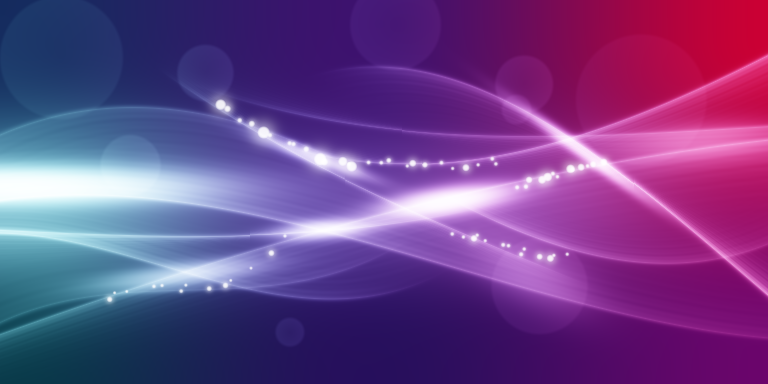
This background is drawn by a Shadertoy shader. Its source:

```glsl
// Crossing silky light ribbons with sparkles and soft discs, from cyan through violet to crimson.

const vec3 TOP_LEFT = vec3(0.08, 0.17, 0.37);
const vec3 TOP_MID = vec3(0.24, 0.07, 0.43);
const vec3 TOP_RIGHT = vec3(0.80, 0.00, 0.20);
const vec3 LOW_LEFT = vec3(0.03, 0.22, 0.28);
const vec3 LOW_MID = vec3(0.15, 0.06, 0.36);
const vec3 LOW_RIGHT = vec3(0.42, 0.02, 0.42);
const vec3 CYAN = vec3(0.42, 0.88, 1.00);
const vec3 BLUE = vec3(0.48, 0.44, 0.98);
const vec3 VIOLET = vec3(0.74, 0.36, 0.96);
const vec3 PINK = vec3(1.00, 0.34, 0.70);

const float CORE_WIDTH = 0.0045;   // bright edge of a ribbon
const float STRAND_DEPTH = 0.28;   // contrast of the fine threads
const float DISC_LIGHT = 0.13;
const int DISC_COUNT = 9;
const vec3 DISCS[DISC_COUNT] = vec3[](   // centre and radius
    vec3(1.03, 0.935, 0.118), vec3(0.535, 0.81, 0.073), vec3(0.34, 0.57, 0.078),
    vec3(1.365, 0.78, 0.075), vec3(1.345, 0.715, 0.038), vec3(1.405, 0.255, 0.125),
    vec3(1.67, 0.74, 0.17), vec3(0.16, 0.85, 0.16), vec3(0.755, 0.135, 0.037));

float hash(float n) {
    n = fract(n * 0.1031);
    n *= n + 33.33;
    return fract(n * (n + n));
}

// Three colours spread over the width
vec3 ramp(vec3 a, vec3 b, vec3 c, float x) {
    return mix(mix(a, b, smoothstep(0.0, 0.95, x)), c, smoothstep(0.95, 2.05, x));
}

// Cubic through four evenly spaced heights, t in 0..1
float curve(vec4 h, float t) {
    float u = 3.0 * t, a = u - 1.0, b = u - 2.0, c = u - 3.0;
    return dot(h, vec4(-a * b * c / 6.0, u * b * c / 2.0, -u * a * c / 2.0, u * a * b / 6.0));
}

// Sharp edge with a threaded veil; the sign of the width picks the veil's side
float ribbon(vec2 p, vec2 span, vec4 h, vec2 width, vec2 power) {
    float t = (p.x - span.x) / (span.y - span.x);
    if (t < -0.01 || t > 1.01) return 0.0;
    float y = curve(h, t);
    float slope = (curve(h, t + 0.01) - y) / (0.01 * (span.y - span.x));
    float d = (p.y - y) * inversesqrt(1.0 + slope * slope);
    float w = mix(width.x, width.y, t);
    float s = d * sign(w) / (abs(w) + 0.006);
    float threads = 1.0 - STRAND_DEPTH * (0.5 + 0.3 * sin(s * 23.0) + 0.2 * sin(s * 41.0 + p.x * 4.0));
    float veil = smoothstep(-0.12, 0.12, s) * exp(-1.5 * max(s, 0.0)) * threads;
    float core = exp(-abs(d) / CORE_WIDTH);
    float left = span.x < 0.01 ? 1.0 : smoothstep(0.0, 0.25, t);
    float right = span.y > 1.99 ? 1.0 : smoothstep(1.0, 0.7, t);
    return (0.55 * veil + 0.6 * core) * mix(power.x, power.y, t) * left * right;
}

float glow(vec2 p, vec2 centre, vec2 size, float tilt) {
    vec2 q = p - centre;
    q.y -= tilt * q.x;
    q /= size;
    return exp(-dot(q, q));
}

// Bright dots scattered along a curve
float sparkles(vec2 p, vec2 span, vec4 h, float size, float seed) {
    float sum = 0.0, soft = 1.5 / iResolution.y;
    for (int i = 0; i < 13; i++) {
        float k = seed + float(i) * 7.0;
        float t = (float(i) + hash(k)) / 13.0;
        vec2 c = vec2(mix(span.x, span.y, t), curve(h, t) + 0.018 * (hash(k + 2.0) - 0.5));
        float r = size * mix(0.25, 1.0, pow(hash(k + 4.0), 2.0));
        float d = length(p - c);
        sum += 1.6 * smoothstep(r + soft, r - soft, d) + 0.5 * exp(-d * d / (5.0 * r * r));
    }
    return sum;
}

void mainImage(out vec4 fragColor, in vec2 fragCoord) {
    vec2 p = fragCoord / iResolution.xy * vec2(2.0, 1.0);

    // Backdrop and the tint of the light
    vec3 col = mix(ramp(LOW_LEFT, LOW_MID, LOW_RIGHT, p.x),
                   ramp(TOP_LEFT, TOP_MID, TOP_RIGHT, p.x), smoothstep(0.1, 0.9, p.y));
    vec3 tint = mix(CYAN, BLUE, smoothstep(0.1, 0.8, p.x));
    tint = mix(tint, VIOLET, smoothstep(0.75, 1.3, p.x));
    tint = mix(tint, PINK, smoothstep(1.3, 1.9, p.x));

    // Broad haze
    float light = 0.32 * glow(p, vec2(0.75, 0.48), vec2(0.9, 0.18), 0.0);
    light += 0.75 * glow(p, vec2(0.0, 0.45), vec2(0.5, 0.19), 0.0);
    light += 0.35 * glow(p, vec2(1.35, 0.47), vec2(0.4, 0.17), 0.0);

    // Upper ribbons
    light += ribbon(p, vec2(0.65, 2.0), vec4(0.65, 0.573, 0.66, 0.855), vec2(0.03, -0.06), vec2(0.6, 1.5));
    light += ribbon(p, vec2(0.78, 2.0), vec4(0.79, 0.79, 0.565, 0.232), vec2(-0.10, 0.04), vec2(0.25, 1.9));
    light += ribbon(p, vec2(0.45, 2.0), vec4(0.80, 0.67, 0.645, 0.67), vec2(0.05, -0.08), vec2(0.3, 0.9));
    light += ribbon(p, vec2(0.0, 1.05), vec4(0.648, 0.72, 0.656, 0.49), vec2(-0.12, -0.04), vec2(0.4, 0.6));
    light += ribbon(p, vec2(0.40, 1.56), vec4(0.83, 0.59, 0.406, 0.245), vec2(0.03, -0.04), vec2(0.9, 0.7));

    // Middle and lower ribbons
    light += ribbon(p, vec2(0.0, 2.0), vec4(0.128, 0.349, 0.523, 0.635), vec2(-0.05, -0.10), vec2(0.7, 1.0));
    light += ribbon(p, vec2(0.0, 2.0), vec4(0.479, 0.44, 0.26, 0.12), vec2(0.08, 0.09), vec2(1.5, 0.35));
    light += ribbon(p, vec2(0.0, 1.2), vec4(0.393, 0.315, 0.224, 0.318), vec2(0.05, 0.10), vec2(1.3, 0.3));
    light += ribbon(p, vec2(0.0, 1.3), vec4(0.40, 0.385, 0.40, 0.47), vec2(-0.04, 0.04), vec2(1.2, 0.8));
    light += ribbon(p, vec2(0.0, 1.1), vec4(0.16, 0.24, 0.26, 0.40), vec2(0.12, 0.05), vec2(0.35, 0.5));
    light += ribbon(p, vec2(1.12, 2.0), vec4(0.51, 0.375, 0.315, 0.365), vec2(0.02, 0.07), vec2(1.1, 0.4));

    // Hot spots where ribbons meet
    light += 3.2 * glow(p, vec2(0.0, 0.515), vec2(0.46, 0.045), 0.0);
    light += 1.5 * glow(p, vec2(0.48, 0.285), vec2(0.20, 0.028), 0.12);
    light += 2.4 * glow(p, vec2(0.84, 0.402), vec2(0.11, 0.023), 0.08);
    light += 3.6 * glow(p, vec2(1.16, 0.475), vec2(0.15, 0.032), 0.14);
    light += 1.8 * glow(p, vec2(0.82, 0.59), vec2(0.13, 0.018), -0.35);
    light += 2.2 * glow(p, vec2(1.53, 0.595), vec2(0.15, 0.020), -0.72);
    light += 0.9 * glow(p, vec2(1.82, 0.63), vec2(0.22, 0.05), 0.08);
    light += 0.6 * glow(p, vec2(1.38, 0.29), vec2(0.15, 0.08), -0.4);

    // Soft discs
    float edge = 2.0 / iResolution.y;
    for (int i = 0; i < DISC_COUNT; i++) {
        float r = DISCS[i].z, d = length(p - DISCS[i].xy);
        light += DISC_LIGHT * smoothstep(r + edge, r - edge, d) * (0.6 + 0.4 * d / r) * min(1.0, 0.06 / r + 0.2);
    }

    // Sparkles
    float dots = sparkles(p, vec2(0.56, 0.93), vec4(0.73, 0.66, 0.60, 0.565), 0.014, 3.0);
    dots += sparkles(p, vec2(0.90, 1.32), vec4(0.57, 0.575, 0.57, 0.59), 0.008, 11.0);
    dots += sparkles(p, vec2(1.34, 1.58), vec4(0.51, 0.54, 0.56, 0.575), 0.010, 29.0);
    dots += sparkles(p, vec2(1.16, 1.49), vec4(0.405, 0.37, 0.34, 0.33), 0.008, 47.0);
    dots += sparkles(p, vec2(0.25, 0.75), vec4(0.20, 0.25, 0.26, 0.40), 0.006, 61.0);

    // Light saturates towards white
    vec3 exposure = tint * light + 0.12 * light * light + 1.2 * dots;
    col = 1.0 - (1.0 - col) * exp(-exposure);
    fragColor = vec4(col, 1.0);
}
```
